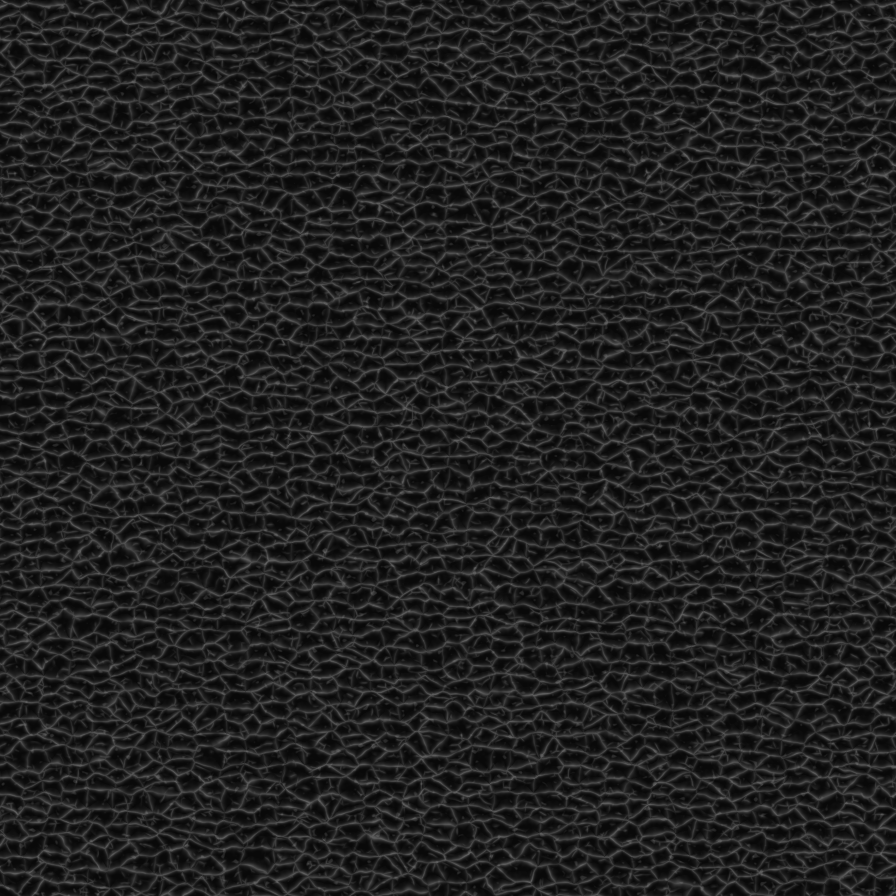
Reproduce this texture procedurally as a Shadertoy shader.

```glsl
// Black pebbled leather: flattened dark grains parted by fine crossing grey creases.

vec2 hash2(vec2 p) {
    vec3 q = fract(p.xyx * vec3(0.1031, 0.1030, 0.0973));
    q += dot(q, q.yzx + 33.33);
    return fract((q.xx + q.yz) * q.zy);
}

float cornerSlope(vec2 cell, vec2 offset) {
    return dot(hash2(cell) * 2.0 - 1.0, offset);
}

float gradientNoise(vec2 p) {
    vec2 i = floor(p), f = p - i;
    vec2 u = f * f * f * (f * (f * 6.0 - 15.0) + 10.0);
    vec2 e = vec2(1.0, 0.0);
    return mix(mix(cornerSlope(i, f), cornerSlope(i + e, f - e), u.x),
               mix(cornerSlope(i + e.yx, f - e.yx), cornerSlope(i + 1.0, f - 1.0), u.x), u.y);
}

// x: distance to the nearest grain border, in grain heights; yz: direction to it
vec3 grainBorder(vec2 p) {
    vec2 i = floor(p), f = p - i, nearCell = vec2(0.0), nearSeed = vec2(0.0);
    float nearest = 9.0;
    for (int y = -1; y <= 1; y++)
    for (int x = -1; x <= 1; x++) {
        vec2 cell = vec2(x, y);
        vec2 seed = cell + 0.88 * hash2(i + cell) - f;
        float d = dot(seed, seed);
        if (d < nearest) { nearest = d; nearCell = cell; nearSeed = seed; }
    }
    vec3 border = vec3(9.0, 0.0, 1.0);
    for (int y = -2; y <= 2; y++)
    for (int x = -2; x <= 2; x++) {
        if (x == 0 && y == 0) continue;
        vec2 cell = nearCell + vec2(x, y);
        vec2 seed = cell + 0.88 * hash2(i + cell) - f;
        vec2 normal = normalize(seed - nearSeed);
        // undo the flattening so that creases keep an even width
        float d = dot(0.5 * (seed + nearSeed), normal) / length(normal * vec2(0.65, 1.0));
        if (d < border.x) border = vec3(d, normal);
    }
    return border;
}

float leather(vec2 uv) {
    // bend the creases, then roughen their edges
    vec2 p = uv + 0.009 * vec2(gradientNoise(uv * 26.0), gradientNoise(uv * 26.0 + 40.0));
    p += 0.0025 * vec2(gradientNoise(uv * 95.0 + 9.0), gradientNoise(uv * 95.0 + 71.0));

    // skewed rows let the creases cross at slants
    p.y += 0.0035 * gradientNoise(uv * vec2(48.0, 30.0) + 61.0);

    // main creases, worn unevenly, dim only where they stand upright
    vec3 border = grainBorder(p * vec2(40.0, 61.0));
    float level = smoothstep(0.0, 0.6, abs(border.z));
    float wear = gradientNoise(uv * vec2(85.0, 100.0) + 5.0);
    float strength = mix(0.14, 0.275, level) * (1.0 + 0.8 * wear);
    float crease = strength * exp(-border.x * (8.5 + 1.5 * border.z));

    // short straight creases across the grains
    vec3 branch = grainBorder(p * vec2(54.0, 74.0) + 17.3);
    float fade = smoothstep(-0.1, 0.3, gradientNoise(uv * 75.0 + 23.0));
    float wrinkle = 0.23 * fade * exp(-branch.x * 9.0);

    // grain belly, specks and fine tooth
    float belly = 0.033 - 0.006 * border.z * smoothstep(0.0, 0.3, border.x);
    float speck = 0.12 * smoothstep(0.22, 0.5, gradientNoise(uv * vec2(150.0, 170.0)));
    float tooth = 0.028 * gradientNoise(uv * 190.0 + 3.0);

    return belly + max(crease, wrinkle) + 0.15 * min(crease, wrinkle) + speck + tooth;
}

void mainImage(out vec4 fragColor, in vec2 fragCoord) {
    // four samples smooth the creases
    float shade = 0.0;
    for (int s = 0; s < 4; s++) {
        vec2 offset = vec2(s % 2, s / 2) * 0.5 - 0.25;
        shade += 0.25 * leather((fragCoord + offset) / iResolution.y);
    }
    fragColor = vec4(vec3(clamp(shade, 0.035, 0.36)), 1.0);
}
```
